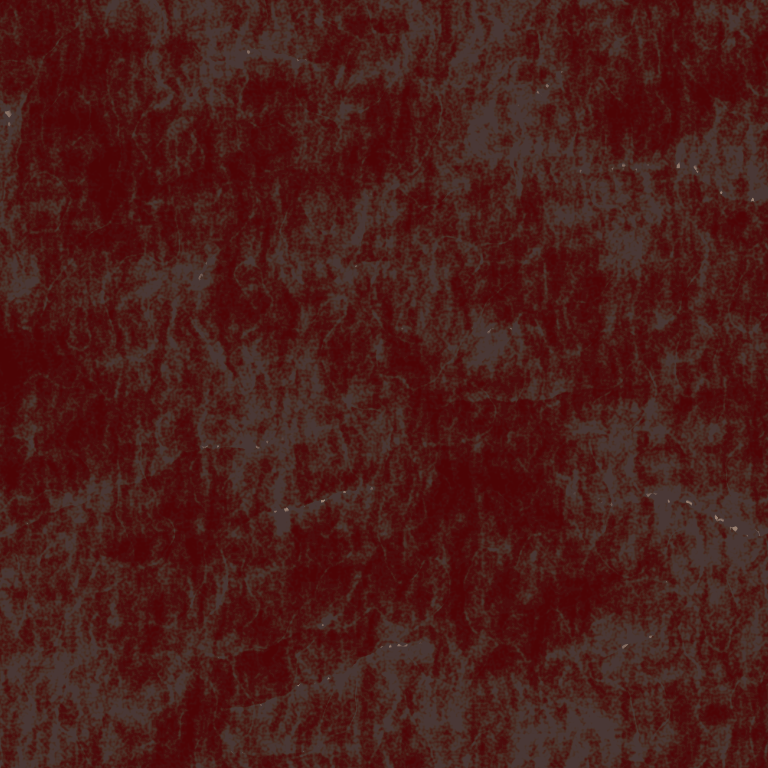
This texture is drawn by a Shadertoy shader. Its source:

```glsl
// Worn dark red leather with grey scuffs, tilted creases and vertical streaks.

// Unit gradient picked by an integer hash of the lattice cell
vec2 gradientAt(vec2 cell) {
    uvec2 k = uvec2(ivec2(cell)) * uvec2(1597334673u, 3812015801u);
    uint h = (k.x ^ k.y) * 2798796415u;
    h = (h ^ (h >> 15)) * 2246822519u;
    h ^= h >> 13;
    float angle = 6.28318 * float(h & 65535u) / 65536.0;
    return vec2(cos(angle), sin(angle));
}

float gradientNoise(vec2 p) {
    vec2 i = floor(p), f = p - i;
    vec2 w = f * f * f * (f * (f * 6.0 - 15.0) + 10.0);
    vec2 e = vec2(1, 0);
    float a = dot(gradientAt(i), f);
    float b = dot(gradientAt(i + e.xy), f - e.xy);
    float c = dot(gradientAt(i + e.yx), f - e.yx);
    float d = dot(gradientAt(i + e.xx), f - e.xx);
    return mix(mix(a, b, w.x), mix(c, d, w.x), w.y);
}

// Colour from bare red dye (0) to fully scuffed grey (1)
vec3 wearColour(float wear) {
    vec3 tones[6] = vec3[6](
        vec3(0.29, 0.05, 0.05), vec3(0.29, 0.09, 0.07), vec3(0.29, 0.13, 0.10),
        vec3(0.29, 0.16, 0.13), vec3(0.29, 0.20, 0.16), vec3(0.29, 0.22, 0.21));
    float edges[5] = float[5](0.29, 0.51, 0.67, 0.80, 0.90);
    vec3 colour = mix(vec3(0.30, 0.015, 0.02), tones[0], smoothstep(0.0, 0.16, wear));
    for (int i = 0; i < 5; i++) {
        colour = mix(colour, tones[i + 1], smoothstep(edges[i] - 0.06, edges[i] + 0.06, wear));
    }
    return colour;
}

void mainImage(out vec4 fragColor, in vec2 fragCoord) {
    vec2 p = fragCoord / iResolution.y;

    // Wobbled coordinates, and a copy sheared so level lines rise to the right
    vec2 q = p + 0.022 * vec2(gradientNoise(p * 11.0), gradientNoise(p * 11.0 + 40.0))
               + 0.008 * vec2(gradientNoise(p * 37.0 + 80.0), gradientNoise(p * 37.0 + 120.0));
    vec2 tilted = vec2(q.x, q.y - 0.18 * q.x);

    // Broad scuffed patches
    float wear = 0.9 * gradientNoise(q * vec2(3.6, 4.2) + 3.3)
               + 0.6 * gradientNoise(tilted * vec2(7.0, 11.0) + 17.7);

    // Vertical streaks, fine cross wrinkles and grain
    wear += 0.75 * gradientNoise(q * vec2(42.0, 10.0) + 5.1)
          + 0.70 * gradientNoise(q * vec2(105.0, 32.0) + 9.4)
          + 0.50 * gradientNoise(tilted * vec2(13.0, 48.0) + 21.2)
          + 0.45 * gradientNoise(p * 115.0 + 31.6)
          + 0.60 * gradientNoise(p * 235.0 + 57.8);

    // Creases: sharp on one side, fading out on the other
    float fold = gradientNoise(tilted * vec2(2.4, 7.5) + 61.3);
    float creased = smoothstep(-0.1, 0.25, gradientNoise(tilted * vec2(4.0, 5.0) + 73.9));
    wear += 0.65 * creased * smoothstep(-0.012, 0.015, fold) * exp(-9.0 * max(fold, 0.0));

    // Tangled thin wrinkles
    float wrinkle = abs(gradientNoise(q * vec2(17.0, 13.0) + 91.5));
    wear += 0.35 * smoothstep(0.055, 0.0, wrinkle);

    // Spread the sum evenly over 0..1 so each tone keeps its share
    wear = 1.0 / (1.0 + exp(-4.3 * (wear - 0.075)));
    vec3 colour = wearColour(wear);

    // Rare pale chips along the worn creases
    float chip = smoothstep(0.28, 0.42, gradientNoise(p * vec2(125.0, 85.0) + 133.0))
               * smoothstep(0.03, 0.01, abs(fold - 0.01))
               * creased * smoothstep(0.85, 0.97, wear);
    colour = mix(colour, vec3(0.60, 0.50, 0.44), chip);

    fragColor = vec4(colour, 1.0);
}
```
